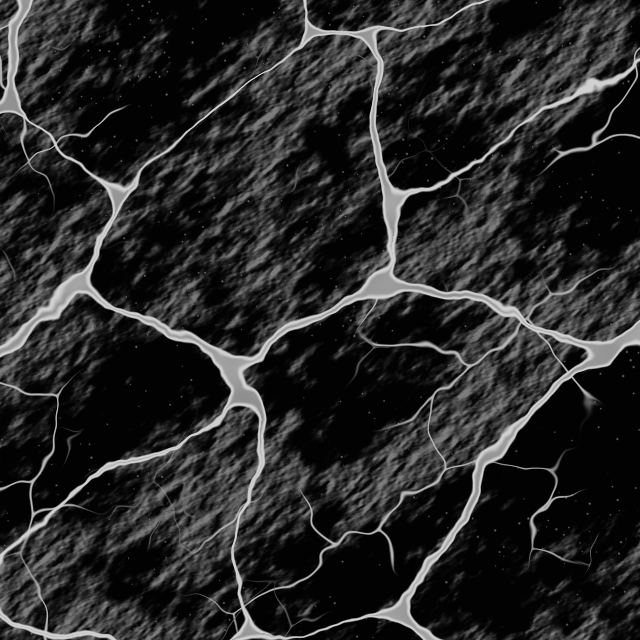
This texture is drawn by a WebGL 2 fragment shader. Its source:

```glsl
#version 300 es
precision highp float;
// Pale branching veins over black, diagonally streaked rock with embossed grain.

uniform vec2 u_resolution;
out vec4 outColor;

const vec2 STREAK_AXIS = vec2(0.79, 0.613);   // direction of the streaks
const vec2 VEIN_CELL = vec2(0.50, 0.34);      // length and breadth of the plates
const float VEIN_THIN = 0.0018;               // half widths
const float VEIN_THICK = 0.0120;
const float VEIN_FILLET = 0.036;              // rounding at the junctions
const vec2 CRACK_CELL = vec2(0.25, 0.16);
const float CRACK_WIDTH = 0.0013;
const float SOFTNESS = 0.0016;
const float BASE_TONE = 0.008;
const float ROCK_TONE = 0.25;
const float VEIN_CORE = 0.60;
const float VEIN_RIM = 0.82;
const float RELIEF = 1.5;
const float SPECK_GRID = 75.0;
const float SPECK_SHARE = 0.13;

float hash(vec2 p) {
    vec3 q = fract(p.xyx * 0.1031);
    q += dot(q, q.yzx + 33.33);
    return fract((q.x + q.y) * q.z);
}

vec2 hash2(vec2 p) {
    return vec2(hash(p), hash(p + 47.3));
}

float noise(vec2 p) {
    vec2 i = floor(p), f = fract(p);
    f = f * f * (3.0 - 2.0 * f);
    return mix(mix(hash(i), hash(i + vec2(1, 0)), f.x),
               mix(hash(i + vec2(0, 1)), hash(i + vec2(1, 1)), f.x), f.y);
}

float fbm(vec2 p) {
    float sum = 0.0, amp = 0.533;
    for (int i = 0; i < 4; i++) {
        sum += amp * noise(p);
        p = mat2(1.6, 1.2, -1.2, 1.6) * p + 5.7;
        amp *= 0.5;
    }
    return sum;
}

vec2 wiggle(vec2 p, float freq) {
    return vec2(noise(p * freq), noise(p * freq + 31.7)) - 0.5;
}

float smoothMin(float a, float b, float k) {
    float h = max(k - abs(a - b), 0.0) / k;
    return min(a, b) - 0.25 * h * h * k;
}

// Signed distance to the borders of stretched cells, each border with its own width.
float borderDistance(vec2 p, vec2 cell, float thin, float thick, float fillet) {
    vec2 q = p / cell, nearId = vec2(0), nearSeed = vec2(0);
    float nearest = 1e3;
    for (int k = 0; k < 9; k++) {
        vec2 id = floor(q) + vec2(k % 3 - 1, k / 3 - 1);
        vec2 seed = id + 0.1 + 0.8 * hash2(id);
        float d = distance(seed, q);
        if (d < nearest) { nearest = d; nearId = id; nearSeed = seed; }
    }
    float border = 1.0;
    for (int k = 0; k < 25; k++) {
        vec2 id = nearId + vec2(k % 5 - 2, k / 5 - 2);
        if (k == 12) continue;
        vec2 seed = id + 0.1 + 0.8 * hash2(id);
        vec2 n = normalize(seed - nearSeed);
        float d = dot(0.5 * (seed + nearSeed) - q, n) / length(n / cell);
        float width = mix(thin, thick, pow(hash(id + nearId + 13.0), 1.4));
        border = smoothMin(border, d - width, fillet);
    }
    return border;
}

void main() {
    vec2 uv = gl_FragCoord.xy / u_resolution;
    float soft = max(SOFTNESS, 0.75 / u_resolution.y);
    vec2 p = vec2(dot(uv, STREAK_AXIS), dot(uv, vec2(-STREAK_AXIS.y, STREAK_AXIS.x))) + 5.0;

    // Main veins, swelling and narrowing along their length
    vec2 bent = p + 0.055 * wiggle(p, 8.0) + 0.018 * wiggle(p, 24.0) + 0.004 * wiggle(p, 80.0);
    float swell = 0.5 + noise(p * 9.0 + 3.0);
    float vein = borderDistance(bent, VEIN_CELL, VEIN_THIN * swell, VEIN_THICK * swell, VEIN_FILLET);

    // Streaked rock patches, denser along the veins, lit from one side
    float bank = exp(-max(vein, 0.0) / 0.03);
    float patches = fbm(p * vec2(3.6, 9.0) + 1.5) + 0.09 * bank;
    vec2 grainScale = vec2(32.0, 66.0);
    float height = fbm(p * grainScale);
    float slope = height - fbm((p + vec2(0.003, -0.004)) * grainScale);
    float cover = smoothstep(0.48, 0.65, mix(patches, height, 0.33));
    float tone = BASE_TONE + cover * clamp(ROCK_TONE + RELIEF * slope, 0.02, 0.48);

    // Scattered specks
    vec2 speckCell = floor(p * SPECK_GRID);
    vec2 speckAt = (speckCell + 0.2 + 0.6 * hash2(speckCell)) / SPECK_GRID;
    float speckRadius = 0.0004 + 0.0012 * hash(speckCell + 71.0);
    float speck = step(hash(speckCell + 19.0), SPECK_SHARE * 2.0 * noise(p * 7.0));
    speck *= 1.0 - smoothstep(-soft, soft, distance(p, speckAt) - speckRadius);
    tone = max(tone, 0.42 * speck);

    // Hairline cracks in two sizes, fading in and out
    for (int i = 0; i < 2; i++) {
        float level = float(i);
        vec2 q = p + 0.045 * wiggle(p + level, 12.0) + 0.018 * wiggle(p, 38.0) + 9.0 + level;
        float present = smoothstep(0.56 + 0.14 * level, 0.74 + 0.12 * level, noise(p * (5.0 + 6.0 * level) + 17.0));
        float width = CRACK_WIDTH * (0.4 + present) * (1.0 - 0.5 * level);
        float crack = borderDistance(q, CRACK_CELL * (1.0 - 0.5 * level), width, width, 0.004);
        float line = present * (1.0 - smoothstep(-soft, soft, crack));
        tone = mix(tone, 0.72 - 0.32 * level, line);
    }

    // Vein body with a bright rim
    float core = smoothstep(0.002, 0.0065, -vein);
    float body = mix(VEIN_RIM, VEIN_CORE + 0.1 * (noise(p * 30.0) - 0.5), core);
    tone = mix(tone, body, 1.0 - smoothstep(-soft, soft, vein));
    outColor = vec4(vec3(tone), 1.0);
}
```
